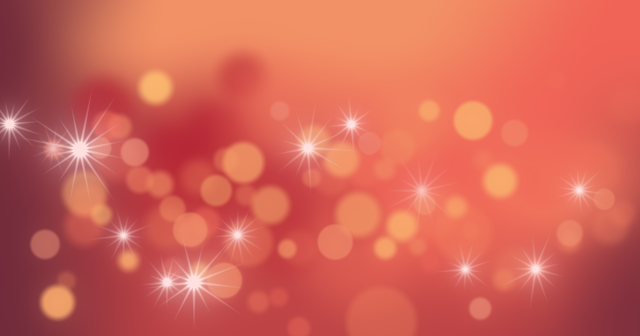
A WebGL 2 fragment shader for this background:

```glsl
#version 300 es
precision highp float;
// Warm coral and maroon backdrop with blurred light discs and sparkling stars.

uniform vec2 u_resolution;
out vec4 fragColor;

const vec3 MAROON  = vec3(0.45, 0.17, 0.23);
const vec3 CRIMSON = vec3(0.70, 0.12, 0.19);
const vec3 BRICK   = vec3(0.74, 0.26, 0.27);
const vec3 CORAL   = vec3(0.94, 0.39, 0.34);
const vec3 TAN     = vec3(0.95, 0.57, 0.40);
const vec3 ORANGE  = vec3(0.95, 0.53, 0.37);
const vec3 AMBER   = vec3(0.99, 0.74, 0.44);
const vec3 PINK    = vec3(0.94, 0.60, 0.52);
const vec3 SPARK   = vec3(1.00, 0.88, 0.87);

const float TAU = 6.2831853;
const float GOLDEN = 0.618034;
const vec2 BAND = vec2(0.0, 0.80);    // lowest and highest disc centre
const int STAR_COUNT = 13;
const float STAR_STEP = 0.178;        // horizontal stride between stars
const float RAY_WIDTH = 0.0050;

float hash(float n) {
    return fract(sin(n * 12.9898) * 43758.5453);
}

float hash2(vec2 p) {
    return fract(sin(dot(p, vec2(12.9898, 78.233))) * 43758.5453);
}

float noise(vec2 p) {
    vec2 cell = floor(p), f = fract(p);
    f = f * f * (3.0 - 2.0 * f);
    vec2 e = vec2(0.0, 1.0);
    return mix(mix(hash2(cell), hash2(cell + e.yx), f.x),
               mix(hash2(cell + e), hash2(cell + e.yy), f.x), f.y);
}

// Smooth colour field; uv runs from 0 to 1 on both axes
vec3 backdrop(vec2 uv) {
    float cloud = noise(uv * vec2(6.0, 3.5)) - 0.5;
    vec3 low = mix(BRICK, MAROON, 0.6 * smoothstep(0.70, 1.0, uv.x));
    vec3 middle = mix(BRICK, CORAL, smoothstep(0.28, 0.62, uv.x + 0.25 * cloud));
    vec3 high = mix(TAN, CORAL, smoothstep(0.58, 0.92, uv.x - 0.35 * (uv.y - 0.8)));
    vec3 color = mix(low, middle, smoothstep(0.0, 0.42, uv.y + 0.2 * cloud));
    color = mix(color, high, smoothstep(0.52, 0.92, uv.y + 0.1 * cloud));

    // Deep red pool left of the centre, dark left and lower right edges
    vec2 pool = (uv - vec2(0.33, 0.46)) / vec2(0.18, 0.20);
    color = mix(color, CRIMSON, 0.85 * exp(-dot(pool, pool)));
    float leftEdge = 1.0 - smoothstep(-0.02, 0.27, uv.x + 0.06 * cloud);
    color = mix(color, MAROON, leftEdge);
    float rightEdge = smoothstep(0.84, 1.03, uv.x) * (1.0 - smoothstep(0.3, 0.9, uv.y));
    return mix(color, MAROON, 0.6 * rightEdge);
}

// Lays scattered discs over a colour; span is the horizontal range used
vec3 addDiscs(vec3 color, vec2 p, float aspect, int count, float seed, vec2 span,
              vec2 radii, float blur, float opacity, vec3 tintA, vec3 tintB) {
    for (int i = 0; i < count; i++) {
        float id = seed + float(i);
        float x = mix(span.x, span.y, fract(id * GOLDEN)) * aspect;
        float y = mix(BAND.x, BAND.y, 0.5 * (hash(id + 0.37) + hash(id + 0.71)));
        float radius = mix(radii.x, radii.y, pow(hash(id + 0.13), 1.5));
        float edge = blur * mix(0.6, 1.4, hash(id + 0.53));
        float d = length(p - vec2(x, y));
        float disc = 1.0 - smoothstep(radius - edge, radius + edge, d);
        float glow = 0.16 * exp(-pow(d / (1.5 * radius), 2.0));
        float alpha = opacity * mix(0.5, 1.0, hash(id + 0.89));
        color = mix(color, mix(tintA, tintB, hash(id + 0.29)), alpha * (0.84 * disc + glow));
    }
    return color;
}

// Small core in a wide haze, with faint tapering rays of uneven length
float star(vec2 q, float size, float id) {
    float d = length(q);
    float rayCount = 12.0 + floor(5.0 * hash(id + 0.4));
    float turn = (atan(q.y, q.x) / TAU + 0.5) * rayCount + hash(id);
    float ray = mod(floor(turn), rayCount);
    float across = d * abs(sin((fract(turn) - 0.5) * TAU / rayCount));
    float reach = size * mix(0.5, 1.0, hash(ray + id * 3.1));
    float taper = max(1.0 - d / reach, 0.0);
    float spike = taper * (1.0 - smoothstep(0.0, RAY_WIDTH * (0.5 + taper), across));
    float core = 0.7 * exp(-pow(d / (0.010 + 0.05 * size), 2.0));
    float haze = 0.50 * exp(-pow(d / (0.36 * size), 1.4));
    return core + haze + 0.50 * spike;
}

void main() {
    vec2 uv = gl_FragCoord.xy / u_resolution;
    float aspect = u_resolution.x / u_resolution.y;
    vec2 p = vec2(uv.x * aspect, uv.y);
    vec3 color = backdrop(uv);

    // Broad hazes, then discs from far and soft to near and crisp
    color = addDiscs(color, p, aspect, 7, 3.0, vec2(0.12, 0.58),
                     vec2(0.06, 0.11), 0.04, 0.65, CRIMSON, CRIMSON);
    color = addDiscs(color, p, aspect, 9, 210.0, vec2(0.40, 1.0),
                     vec2(0.10, 0.17), 0.07, 0.50, CORAL, TAN);
    color = addDiscs(color, p, aspect, 16, 21.0, vec2(0.12, 1.0),
                     vec2(0.05, 0.11), 0.020, 0.50, CORAL, ORANGE);
    color = addDiscs(color, p, aspect, 34, 47.0, vec2(0.06, 0.98),
                     vec2(0.025, 0.055), 0.014, 0.65, CORAL, TAN);
    color = addDiscs(color, p, aspect, 20, 90.0, vec2(0.06, 0.82),
                     vec2(0.026, 0.068), 0.013, 0.95, TAN, AMBER);
    color = addDiscs(color, p, aspect, 13, 130.0, vec2(0.02, 0.98),
                     vec2(0.028, 0.060), 0.005, 0.68, PINK, TAN);

    // Stars: the largest and brightest sit on the left
    for (int i = 0; i < STAR_COUNT; i++) {
        float id = float(i);
        vec2 center = vec2(fract(0.125 + id * STAR_STEP) * aspect, 0.4 + 0.24 * sin(0.7 + id * 4.0));
        float size = mix(0.09, 0.22, exp(-0.3 * id));
        float strength = i < 2 ? 1.0 : mix(0.4, 0.85, hash(id + 7.2));
        color = mix(color, SPARK, min(strength * star(p - center, size, id), 1.0));
    }
    fragColor = vec4(color, 1.0);
}
```
